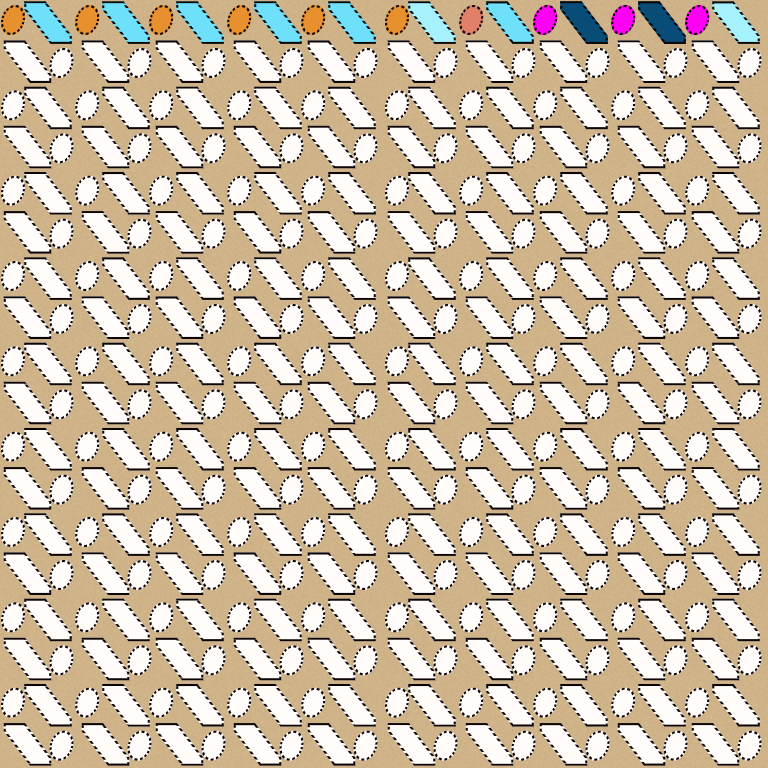
A Shadertoy shader for this pattern:

```glsl
// Rows of slanted white lozenges and small tilted ovals on tan, 10 across and 9 double rows down.
// Each double row alternates oval-lozenge and lozenge-oval; the top line is coloured.
// Shapes are distance functions with broken ink outlines, repeated by mod and a column loop.

const float SIZE = 768.0;          // design units across the canvas
const float HALF_WIDTH = 384.0;    // five columns, repeated twice
const float ROW_PITCH = SIZE / 9.0;
const float LINE_WIDTH = 2.1;
const vec2 LOZENGE_HALF = vec2(23.8, 21.3);
const vec2 OVAL_RADII = vec2(11.8, 15.0);

const vec3 TAN = vec3(0.812, 0.70, 0.535);
const vec3 WHITE = vec3(1.0, 0.99, 0.98);
const vec3 INK = vec3(0.05, 0.02, 0.02);
const vec3 ORANGE = vec3(0.91, 0.56, 0.18);
const vec3 SALMON = vec3(0.88, 0.50, 0.41);
const vec3 MAGENTA = vec3(1.0, 0.0, 0.96);
const vec3 CYAN = vec3(0.43, 0.88, 0.98);
const vec3 PALE_CYAN = vec3(0.65, 0.95, 0.99);
const vec3 NAVY = vec3(0.03, 0.30, 0.47);

float hash(vec2 p) {
    vec3 q = fract(vec3(p.xyx) * 0.1031);
    q += dot(q, q.yzx + 33.33);
    return fract((q.x + q.y) * q.z);
}

float cover(float d, float aa) {
    return clamp(0.5 - d / aa, 0.0, 1.0);
}

// Box cut by a diagonal band
float lozengeDistance(vec2 p) {
    vec2 box = abs(p) - LOZENGE_HALF;
    float band = abs(dot(p, vec2(0.796, -0.606))) - 11.0;
    return max(max(box.x, box.y), band);
}

// Sheared ellipse, distance scaled by its gradient
float ovalDistance(vec2 p) {
    p.x += 0.15 * p.y;
    float k = length(p / OVAL_RADII);
    float g = length(p / (OVAL_RADII * OVAL_RADII));
    return k * (k - 1.0) / max(g, 0.001);
}

// Ink dashes: phase counts dashes, period is the dash spacing in design units
float dashes(float phase, float period, float aa) {
    float d = (abs(fract(phase) - 0.5) - 0.27) * period;
    return cover(d, aa);
}

vec3 paint(vec3 base, vec3 fill, float d, float dash, float aa) {
    vec3 col = mix(base, fill, cover(d, aa));
    float line = cover(abs(d + 0.5 * LINE_WIDTH) - 0.5 * LINE_WIDTH, aa);
    return mix(col, INK, line * dash);
}

vec3 addLozenge(vec3 base, vec2 p, vec3 fill, float seed, float aa) {
    float flatEdge = cover(LOZENGE_HALF.y - LINE_WIDTH - abs(p.y), aa);
    float dash = max(flatEdge, dashes(p.y / 5.3 + seed, 5.3, aa));
    return paint(base, fill, lozengeDistance(p), dash, aa);
}

vec3 addOval(vec3 base, vec2 p, vec3 fill, float seed, float aa) {
    float turn = atan(p.y, p.x + 0.001) / 6.2832;
    float dash = dashes(turn * 16.0 + seed, 5.3, aa);
    return paint(base, fill, ovalDistance(p), dash, aa);
}

vec3 ovalColour(float column) {
    return column < 5.5 ? ORANGE : column < 6.5 ? SALMON : MAGENTA;
}

vec3 lozengeColour(float column) {
    if (column > 6.5 && column < 8.5) return NAVY;
    return column > 8.5 || abs(column - 5.0) < 0.5 ? PALE_CYAN : CYAN;
}

void mainImage(out vec4 fragColor, in vec2 fragCoord) {
    vec2 p = fragCoord / iResolution.xy * SIZE;
    p.y = SIZE - p.y;
    float aa = SIZE / iResolution.y;

    float row = floor(p.y / ROW_PITCH);
    float side = floor(p.x / HALF_WIDTH);
    vec2 cell = vec2(mod(p.x, HALF_WIDTH), mod(p.y, ROW_PITCH));
    bool topRow = row < 0.5;

    // Faint ground grain
    vec3 col = TAN + 0.02 * (hash(floor(p / 2.0)) - 0.5);

    for (int i = 0; i < 5; i++) {
        float n = float(i);
        float column = n + 5.0 * side;
        float seed = hash(vec2(column, row) + 7.0);
        // Uneven spacing: an extra gap after every other column
        vec2 q = cell - vec2(74.0 * n + 4.0 * floor((n + 1.0) * 0.5), 0.0);
        float ovalX = i == 0 ? 13.0 : 9.2;

        // Upper line: oval then lozenge
        vec3 ovalFill = topRow ? ovalColour(column) : WHITE;
        vec3 lozengeFill = topRow ? lozengeColour(column) : WHITE;
        col = addOval(col, q - vec2(ovalX, 20.0), ovalFill, seed, aa);
        col = addLozenge(col, q - vec2(48.0, 22.6), lozengeFill, seed, aa);

        // Lower line: lozenge then oval
        col = addLozenge(col, q - vec2(27.5, 61.7), WHITE, seed + 0.4, aa);
        col = addOval(col, q - vec2(61.5, 63.0), WHITE, seed + 0.4, aa);
    }
    fragColor = vec4(col, 1.0);
}
```
